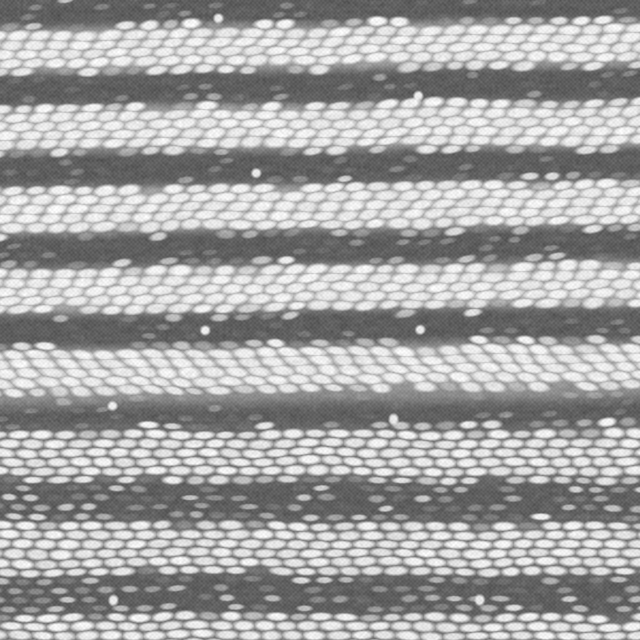
A WebGL 2 fragment shader for this texture:

```glsl
#version 300 es
precision highp float;

uniform vec2 u_resolution;
out vec4 fragColor;

vec2 hash2(vec2 p) {
  vec3 q = fract(p.xyx * vec3(0.1031, 0.1030, 0.0973));
  q += dot(q, q.yzx + 33.33);
  return fract((q.xx + q.yz) * q.zy);
}

float gradientDot(vec2 cell, vec2 offset) {
  return dot(hash2(cell) * 2.0 - 1.0, offset);
}

float gradientNoise(vec2 p) {
  vec2 i = floor(p), f = fract(p);
  vec2 u = f * f * (3.0 - 2.0 * f);
  vec2 e = vec2(0.0, 1.0);
  float low = mix(gradientDot(i, f), gradientDot(i + e.yx, f - e.yx), u.x);
  float high = mix(gradientDot(i + e, f - e), gradientDot(i + 1.0, f - 1.0), u.x);
  return mix(low, high, u.y);
}

// Stripe count from the top edge; whole numbers are dark centres
float stripePhase(float y) {
  return y < 0.6375 ? (y - 0.010) / 0.1255 : 5.0 + (y - 0.6375) / 0.146;
}

float stripeLight(float y) {
  float wave = 0.5 - 0.5 * cos(6.28319 * stripePhase(y));
  return smoothstep(0.10, 0.72, wave);
}

// Staggered, slanted stitches that shrink and fade inside dark stripes
float stitches(vec2 p, vec2 grid, float coarse, float slant) {
  float thread = 0.0;
  for (int j = -1; j <= 1; j++) {
    float row = floor(p.y) + float(j);
    float shift = 0.5 * mod(row, 2.0) + 0.16 * sin(row * 1.7);
    for (int i = -1; i <= 1; i++) {
      float col = floor(p.x - shift) + float(i);
      vec2 rnd = hash2(vec2(col, row) + 50.0);
      vec2 centre = vec2(col + shift + 0.5, row + 0.5);
      float light = stripeLight(centre.y / grid.y + (rnd.x - 0.5) * 0.016);
      light = max(light, 0.24 * coarse);
      vec2 q = p - centre;
      q.y -= slant * q.x;
      vec2 size = vec2(0.60, 0.64 - 0.06 * coarse) * mix(0.62, 1.0, light);
      float strength = smoothstep(0.0, 0.75, light + (rnd.y - 0.5) * 0.6);
      strength *= 0.86 + 0.14 * rnd.x;
      thread = max(thread, strength * (1.0 - smoothstep(0.45, 1.12, length(q / size))));
    }
  }
  return thread;
}

// Sparse round flecks lying along the dark stripes
float flecks(float x, float phase) {
  vec2 p = vec2(x * 2.0, phase + 0.5);
  vec2 cell = floor(p);
  vec2 rnd = hash2(cell + 17.0);
  vec2 q = fract(p) - vec2(0.15 + 0.7 * rnd.x, 0.45 + 0.2 * rnd.y);
  float present = step(0.4, hash2(cell + 91.0).x);
  return present * (1.0 - smoothstep(0.004, 0.010, length(q * vec2(0.5, 0.13))));
}

void main() {
  vec2 uv = gl_FragCoord.xy / u_resolution;
  float x = uv.x, y = 1.0 - uv.y;
  float coarse = smoothstep(0.63, 0.68, y);

  // Gentle sag and tilt of the cloth
  y += 0.012 * (x - 0.5) * (1.0 - coarse);
  y += 0.005 * gradientNoise(vec2(x * 5.0, y * 7.0));
  float light = stripeLight(y);

  vec2 grid = vec2(28.0, 70.0);
  vec2 p = vec2(x, y) * grid;
  p += 0.35 * vec2(gradientNoise(p * 0.4), gradientNoise(p * 0.4 + 40.0));
  float reversed = smoothstep(0.50, 0.55, y) * (1.0 - smoothstep(0.60, 0.65, y));
  float slant = mix(-0.22 * (1.0 - coarse), 0.38, reversed);
  float thread = stitches(p, grid, coarse, slant);

  // Ground yarn, with one paler seam
  float ground = mix(0.37, mix(0.63, 0.45, coarse), light);
  float seam = (y - 0.616) / 0.016;
  ground = mix(ground, 0.58, 0.85 * exp(-seam * seam));
  float shade = mix(ground, 0.95, thread);
  shade = mix(shade, 0.92, flecks(x, stripePhase(y)));

  // Fine knit and fibre grain
  shade += 0.025 * sin(x * 942.0) * sin(uv.y * 942.0);
  shade += 0.07 * gradientNoise(uv * 190.0);
  shade += 0.05 * gradientNoise(uv * vec2(40.0, 90.0));
  fragColor = vec4(vec3(clamp(shade, 0.0, 1.0)), 1.0);
}
```
